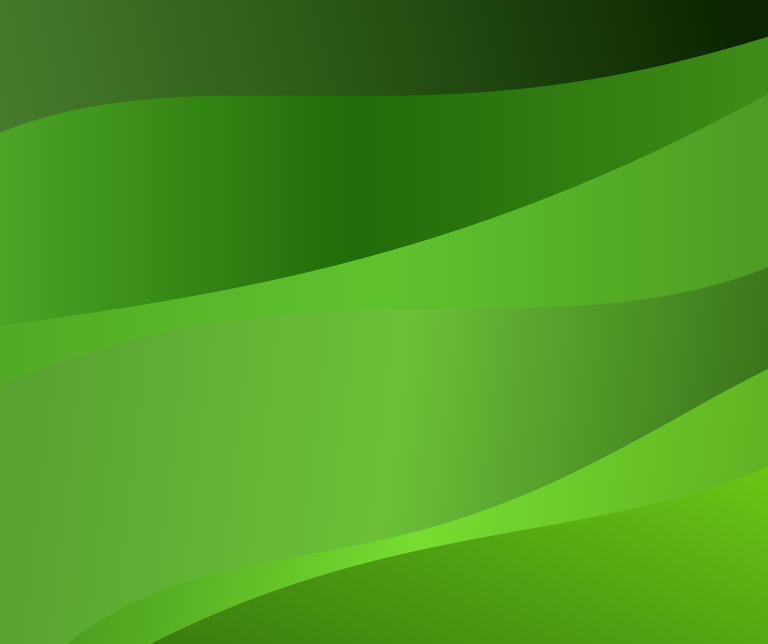
Give the GLSL for this background, as a Shadertoy shader.

```glsl
// Layered green ribbons sweeping up to the right, each shaded by a soft gradient.

// Edge heights at x = 0, 1/4, 1/2, 3/4 and 1, from the top edge down.
const float EDGES[25] = float[25](
    0.794, 0.850, 0.851, 0.873, 0.943,
    0.494, 0.540, 0.608, 0.711, 0.854,
    0.401, 0.492, 0.519, 0.525, 0.585,
   -0.107, 0.099, 0.1625, 0.268, 0.427,
   -0.138, 0.031, 0.133, 0.192, 0.2755);

// Gradient stops of each layer, from the top layer down.
const vec3 LEFT[6] = vec3[6](
    vec3(0.270, 0.485, 0.165), vec3(0.300, 0.645, 0.142), vec3(0.320, 0.665, 0.148),
    vec3(0.345, 0.635, 0.190), vec3(0.250, 0.560, 0.100), vec3(0.235, 0.490, 0.060));
const vec3 MIDDLE[6] = vec3[6](
    vec3(0.160, 0.330, 0.080), vec3(0.128, 0.422, 0.032), vec3(0.376, 0.765, 0.176),
    vec3(0.420, 0.755, 0.220), vec3(0.470, 0.865, 0.190), vec3(0.310, 0.630, 0.070));
const vec3 RIGHT[6] = vec3[6](
    vec3(0.040, 0.145, 0.000), vec3(0.245, 0.550, 0.095), vec3(0.300, 0.610, 0.135),
    vec3(0.225, 0.450, 0.100), vec3(0.370, 0.690, 0.130), vec3(0.412, 0.770, 0.086));

// Gradient of each layer: x and y slope, offset, position of the middle colour.
const vec4 RAMPS[6] = vec4[6](
    vec4(1.02, 0.20, -0.17, 0.50),
    vec4(1.00, 0.00, 0.00, 0.46),
    vec4(1.00, 0.00, 0.00, 0.50),
    vec4(1.00, -0.10, 0.03, 0.51),
    vec4(1.00, -0.15, 0.02, 0.54),
    vec4(0.75, 1.50, -0.15, 0.50));

// Smooth quartic through five evenly spaced heights, by Lagrange weights.
float edgeHeight(int edge, float x) {
    float height = 0.0;
    for (int i = 0; i < 5; i++) {
        float weight = 1.0;
        for (int j = 0; j < 5; j++) {
            if (j != i) weight *= (4.0 * x - float(j)) / float(i - j);
        }
        height += weight * EDGES[edge * 5 + i];
    }
    return height;
}

// Three-stop gradient across one layer.
vec3 layerColour(int layer, vec2 p) {
    vec4 ramp = RAMPS[layer];
    float t = clamp(dot(ramp.xy, p) + ramp.z, 0.0, 1.0);
    return t < ramp.w ? mix(LEFT[layer], MIDDLE[layer], t / ramp.w)
                      : mix(MIDDLE[layer], RIGHT[layer], (t - ramp.w) / (1.0 - ramp.w));
}

void mainImage(out vec4 fragColor, in vec2 fragCoord) {
    vec2 p = fragCoord / iResolution.xy;
    float softness = 0.6 / iResolution.y;

    // Paint from the top layer down, each covering the area under its edge.
    vec3 colour = layerColour(0, p);
    for (int edge = 0; edge < 5; edge++) {
        float depth = edgeHeight(edge, p.x) - p.y;
        float cover = smoothstep(-softness, softness, depth);
        colour = mix(colour, layerColour(edge + 1, p), cover);
    }
    fragColor = vec4(colour, 1.0);
}
```
